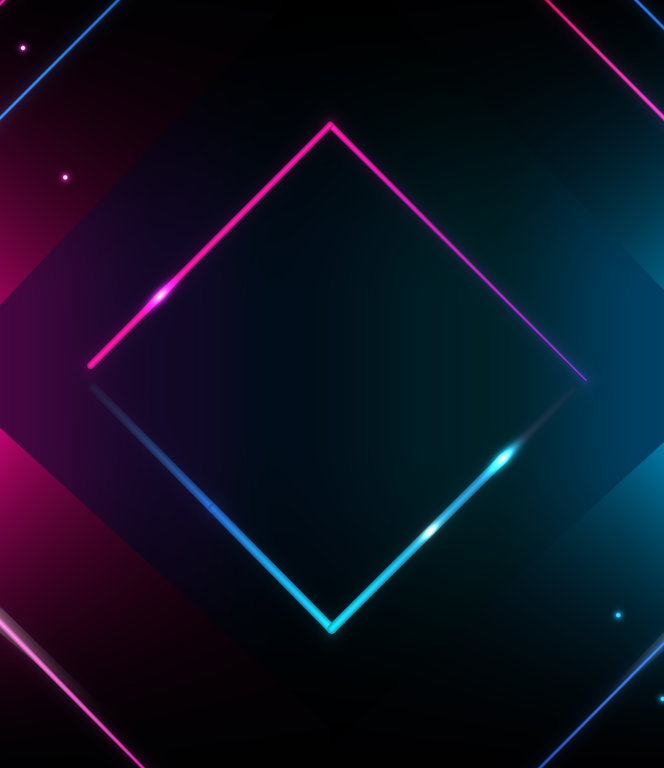
A Shadertoy shader for this background:

```glsl
#define PINK vec3(0.86, 0.01, 0.49)
#define BLUE vec3(0.00, 0.58, 0.80)
#define MAGENTA vec3(0.98, 0.09, 0.66)
#define CYAN vec3(0.08, 0.88, 1.00)
#define AZURE vec3(0.16, 0.46, 0.90)
#define MID_Y 0.515
#define SIDE_FALLOFF 4.7
#define GLOW_WIDTH 0.007
#define GLOW_GAIN 0.20
#define DOT_RADIUS 0.0033

// Distance to a segment in x, position along it in y
vec2 segment(vec2 p, vec2 a, vec2 b) {
    vec2 ab = b - a;
    float t = clamp(dot(p - a, ab) / dot(ab, ab), 0.0, 1.0);
    return vec2(length(p - a - ab * t), t);
}

// Neon line whose width, colour and opacity run from a to b
void beam(inout vec3 col, vec2 p, vec2 a, vec2 b, vec3 colA, vec3 colB,
          vec2 halfWidth, vec2 opacity) {
    vec2 s = segment(p, a, b);
    float aa = 0.8 / iResolution.y;
    float w = mix(halfWidth.x, halfWidth.y, s.y);
    float alpha = mix(opacity.x, opacity.y, s.y);
    vec3 tint = mix(colA, colB, s.y);
    float body = 1.0 - smoothstep(w - aa, w + aa, s.x);
    float shade = mix(0.68, 1.05, exp(-pow(s.x / (w * 0.65), 2.0)));
    col += tint * alpha * GLOW_GAIN * exp(-s.x / GLOW_WIDTH);
    col = mix(col, tint * shade, body * alpha);
}

// Elongated spark lying on a rising diagonal
vec3 flare(vec2 p, vec2 centre, vec3 tint) {
    vec2 q = p - centre;
    q = vec2(q.x + q.y, q.y - q.x) * 0.7071;
    float halo = exp(-dot(q * q, vec2(1800.0, 17000.0)));
    float heart = exp(-dot(q * q, vec2(9000.0, 60000.0)));
    return tint * halo + vec3(0.75) * heart;
}

// Horizontal gradient inside the large diamond
vec3 innerGradient(float x) {
    vec3 c = mix(vec3(0.29, 0.02, 0.26), vec3(0.07, 0.03, 0.15), smoothstep(-0.04, 0.23, x));
    c = mix(c, vec3(0.005, 0.05, 0.10), smoothstep(0.22, 0.36, x));
    c = mix(c, vec3(0.0, 0.125, 0.15), smoothstep(0.36, 0.64, x));
    return mix(c, vec3(0.0, 0.25, 0.39), smoothstep(0.62, 0.87, x));
}

vec3 background(vec2 p, float width) {
    float dy = abs(p.y - MID_Y);
    float right = step(width * 0.5, p.x);
    float edge = min(p.x, width - p.x);

    vec3 inner = innerGradient(p.x) * (1.0 - smoothstep(0.09, 0.50, dy));

    float rise = pow(max(1.0 - dy / 0.52, 0.0), 1.6);
    float gain = mix(1.12, 0.92, smoothstep(0.46, 0.56, p.y));
    vec3 outer = mix(PINK, BLUE, right) * rise * gain * exp(-edge * SIDE_FALLOFF);
    outer += vec3(0.002, 0.003, 0.008);

    // Signed height beyond the large diamond
    float upper = p.y - mix(0.603, 0.622, right) - 1.05 * edge;
    float lower = mix(0.443, 0.4245, right) - 0.91 * edge - p.y;
    float aa = 1.2 / iResolution.y;
    return mix(inner, outer, smoothstep(-aa, aa, max(upper, lower)));
}

void mainImage(out vec4 fragColor, in vec2 fragCoord) {
    vec2 p = fragCoord / iResolution.y;
    float width = iResolution.x / iResolution.y;
    vec3 col = background(p, width);

    // Central frame
    vec2 top = vec2(0.430, 0.8375), bottom = vec2(0.432, 0.181);
    vec3 haze = vec3(0.20, 0.26, 0.38);
    beam(col, p, top, vec2(0.763, 0.505), MAGENTA, vec3(0.55, 0.22, 0.90), vec2(0.0040, 0.0012), vec2(1.0, 0.9));
    beam(col, p, top, vec2(0.118, 0.524), MAGENTA, MAGENTA, vec2(0.0040, 0.0046), vec2(0.95, 1.0));
    beam(col, p, mix(bottom, vec2(0.122, 0.495), 0.5), vec2(0.122, 0.495), AZURE * 0.95, haze, vec2(0.0058), vec2(0.95, 0.25));
    beam(col, p, bottom, mix(bottom, vec2(0.122, 0.495), 0.5), CYAN, AZURE * 0.95, vec2(0.0060), vec2(1.0, 0.95));
    vec2 bend = vec2(0.655, 0.403);
    beam(col, p, bend, vec2(0.748, 0.494), haze, haze * 0.7, vec2(0.0060), vec2(0.6, 0.3));
    beam(col, p, bottom, bend, CYAN, vec3(0.20, 0.62, 0.88), vec2(0.0060), vec2(1.0, 0.9));
    col += flare(p, vec2(0.560, 0.308), vec3(0.25, 0.15, 0.10));
    col += flare(p, vec2(0.209, 0.615), vec3(0.85, 0.10, 0.85));
    col += flare(p, bend, CYAN);

    // Pale wedges behind the lower corner lines
    beam(col, p, vec2(-0.005, 0.197), vec2(0.135, 0.070), vec3(0.52, 0.36, 0.46), vec3(0.18, 0.12, 0.16), vec2(0.013, 0.006), vec2(0.75, 0.0));
    beam(col, p, vec2(0.868, 0.168), vec2(0.790, 0.092), vec3(0.24, 0.36, 0.46), haze, vec2(0.009, 0.004), vec2(0.6, 0.0));

    // Corner lines
    vec2 thin = vec2(0.0021);
    vec2 solid = vec2(1.0);
    beam(col, p, vec2(-0.01, 0.836), vec2(0.164, 1.010), vec3(0.25, 0.58, 0.98), AZURE * 0.9, thin, solid);
    beam(col, p, vec2(-0.01, 0.985), vec2(0.015, 1.010), MAGENTA, MAGENTA, thin, solid);
    beam(col, p, vec2(0.702, 1.010), vec2(0.872, 0.839), vec3(0.85, 0.08, 0.38), vec3(0.96, 0.27, 0.88), vec2(0.0022, 0.0028), solid);
    beam(col, p, vec2(0.818, 1.010), vec2(0.872, 0.956), AZURE, AZURE, thin, solid);
    beam(col, p, vec2(-0.01, 0.200), vec2(0.196, -0.010), vec3(1.0, 0.58, 0.90), vec3(0.86, 0.12, 0.68), vec2(0.0042, 0.0020), solid);
    beam(col, p, vec2(0.693, -0.010), vec2(0.872, 0.170), vec3(0.14, 0.30, 0.72), vec3(0.25, 0.55, 0.95), thin, solid);

    // Glowing dots, pink on the left and cyan on the right
    vec2 dots[4] = vec2[4](vec2(0.030, 0.9375), vec2(0.085, 0.769), vec2(0.805, 0.199), vec2(0.863, 0.090));
    for (int i = 0; i < 4; i++) {
        float d = length(p - dots[i]);
        vec3 tint = i < 2 ? vec3(0.85, 0.15, 0.75) : vec3(0.05, 0.65, 0.95);
        vec3 heart = i < 2 ? vec3(1.0, 0.85, 1.0) : vec3(0.25, 0.85, 1.0);
        col += tint * 0.6 * exp(-pow(d / (DOT_RADIUS * 1.8), 2.0));
        col = mix(col, heart, 1.0 - smoothstep(DOT_RADIUS * 0.5, DOT_RADIUS * 1.2, d));
    }

    fragColor = vec4(clamp(col, 0.0, 1.0), 1.0);
}
```
